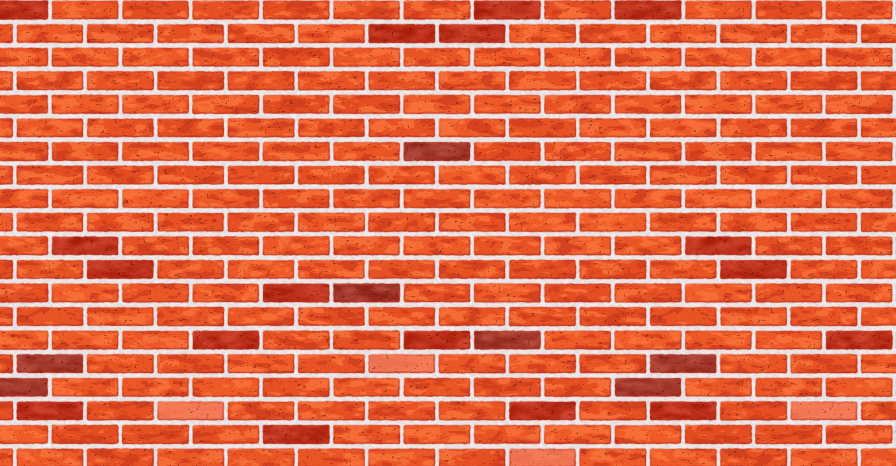
Reproduce this texture procedurally as a Shadertoy shader.

```glsl
// Running-bond wall of weathered orange-red bricks with pale mortar joints

float hash(vec2 p) {
    return fract(sin(dot(p, vec2(127.1, 311.7))) * 43758.5453);
}

float noise(vec2 p) {
    vec2 i = floor(p), f = fract(p);
    f = f * f * (3.0 - 2.0 * f);
    return mix(mix(hash(i), hash(i + vec2(1, 0)), f.x),
               mix(hash(i + vec2(0, 1)), hash(i + vec2(1, 1)), f.x), f.y);
}

float fbm(vec2 p) {
    return 0.6 * noise(p) + 0.28 * noise(p * 2.1 + 7.3) + 0.12 * noise(p * 4.3 + 3.1);
}

float roundedBox(vec2 p, vec2 halfSize, float radius) {
    vec2 d = abs(p) - halfSize + radius;
    return length(max(d, 0.0)) + min(max(d.x, d.y), 0.0) - radius;
}

// Fired clay: mottled patches, pits and an occasional odd firing
vec3 brickColor(vec2 q, vec2 id, float edge) {
    vec2 seed = 40.0 * vec2(hash(id + 3.7), hash(id + 8.2));
    float firing = hash(id + 1.3);
    vec3 clay = mix(vec3(0.89, 0.30, 0.13), vec3(0.94, 0.36, 0.16), hash(id + 5.9));

    // Slanted patches, brighter and darker than the body
    vec2 slant = vec2(q.x * 32.0 - q.y * 22.0, q.y * 75.0 + q.x * 9.0) + seed;
    float patches = fbm(slant);
    clay = mix(clay, vec3(0.98, 0.45, 0.23), 0.8 * smoothstep(0.56, 0.66, patches));
    clay = mix(clay, vec3(0.80, 0.23, 0.11), 0.75 * smoothstep(0.40, 0.32, patches));

    // Dark, purplish and pale bricks
    float dark = step(firing, 0.09);
    vec3 burnt = mix(vec3(0.72, 0.17, 0.10), vec3(0.60, 0.20, 0.17), step(firing, 0.035));
    clay = mix(clay, burnt + 0.22 * (patches - 0.5), 0.88 * dark);
    clay = mix(clay, vec3(0.96, 0.50, 0.38), 0.75 * step(0.988, firing));

    // Small pits and chips
    float pits = noise(q * vec2(230.0, 290.0) + seed);
    clay *= 1.0 - 0.3 * smoothstep(0.84, 0.95, pits);

    // Reddened rim, lit from the upper left
    float rim = smoothstep(-0.0055, -0.0005, edge);
    float light = clamp(q.y * 32.0 - q.x * 5.0, -1.0, 1.0);
    clay = mix(clay, vec3(0.72, 0.17, 0.10), rim * (0.42 - 0.28 * light));
    return clay + vec3(0.07, 0.06, 0.05) * rim * max(light, 0.0);
}

void mainImage(out vec4 fragColor, in vec2 fragCoord) {
    vec2 p = fragCoord / iResolution.y;
    float pixel = 1.0 / iResolution.y;

    // Courses shifted by half a brick
    vec2 pitch = vec2(0.151, 0.0506);
    vec2 grid = (p - vec2(0.1072, 0.0424)) / pitch;
    float course = floor(grid.y);
    grid.x += 0.5 * mod(course, 2.0);
    vec2 id = vec2(mod(floor(grid.x), 9.0), course);
    vec2 q = (fract(grid) - 0.5) * pitch;

    // Slightly uneven brick outline
    float wobble = noise(q * 150.0 + 17.0 * hash(id)) - 0.5;
    vec2 halfSize = vec2(0.0716, 0.0203) - 0.0008 * hash(id + 2.4);
    float edge = roundedBox(q, halfSize, 0.004) + 0.0016 * wobble;

    // Mortar, tinted where it meets the clay
    vec3 color = vec3(0.96, 0.93, 0.93) - 0.07 * noise(p * 180.0);
    color = mix(color, vec3(0.82, 0.62, 0.61), 0.65 * smoothstep(0.003, 0.0, edge));

    float soft = max(0.65 * pixel, 0.001);
    color = mix(color, brickColor(q, id, edge), smoothstep(soft, -soft, edge));
    fragColor = vec4(color, 1.0);
}
```
